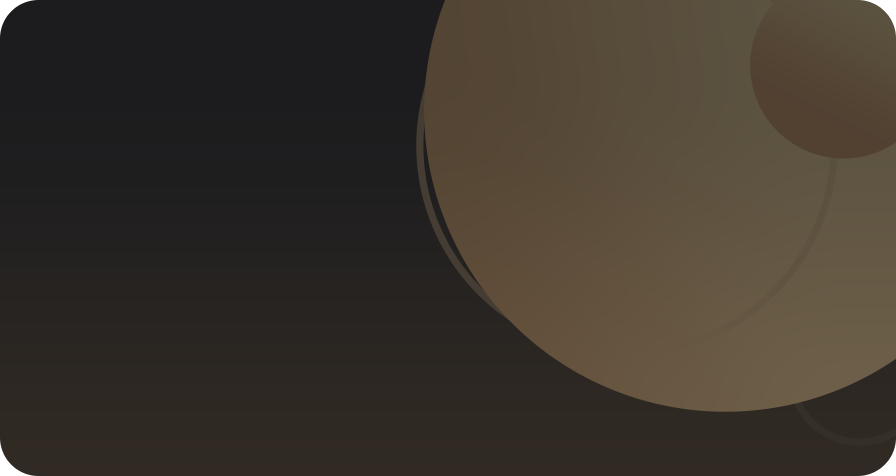
Give the GLSL for this background, as a WebGL 1 fragment shader.

```glsl
precision highp float;
// Dark rounded card with a large bronze disc, a small disc and two thin rings.

uniform vec2 u_resolution;

// Circles: centre x, centre y, radius, in canvas heights from the lower left
#define BIG_DISC vec3(1.524, 0.768, 0.633)
#define SMALL_DISC vec3(1.772, 0.863, 0.196)
#define LARGE_RING vec3(1.317, 0.694, 0.435)
#define LITTLE_RING vec3(1.806, 0.214, 0.143)
#define RING_HALF_WIDTH 0.0075
#define CORNER_RADIUS 0.081

float circleDistance(vec2 p, vec3 circle) {
  return length(p - circle.xy) - circle.z;
}

float ringDistance(vec2 p, vec3 circle) {
  return abs(circleDistance(p, circle)) - RING_HALF_WIDTH;
}

float cardDistance(vec2 p, vec2 size) {
  vec2 q = abs(p - 0.5 * size) - 0.5 * size + CORNER_RADIUS;
  return length(max(q, 0.0)) + min(max(q.x, q.y), 0.0) - CORNER_RADIUS;
}

// Antialiased coverage, one device pixel wide
float cover(float d) {
  return clamp(0.5 - d * u_resolution.y, 0.0, 1.0);
}

vec3 backdrop(float y) {
  vec3 charcoal = vec3(0.110, 0.110, 0.118);
  vec3 umber = vec3(0.196, 0.169, 0.141);
  return mix(umber, charcoal, smoothstep(-0.12, 0.85, y));
}

// Brown at the left, olive at the right, lighter toward the bottom
vec3 bigDiscColor(vec2 p) {
  vec3 brown = vec3(0.325, 0.266, 0.200);
  vec3 olive = vec3(0.358, 0.322, 0.252);
  vec3 warmLift = vec3(0.070, 0.050, 0.032);
  float across = smoothstep(0.88, 1.75, p.x + 0.15 * (p.y - 0.6));
  float down = smoothstep(0.85, 0.10, p.y);
  return mix(brown, olive, across) + warmLift * down;
}

vec3 smallDiscColor(vec2 p) {
  vec3 russet = vec3(0.322, 0.256, 0.194);
  vec3 olive = vec3(0.355, 0.318, 0.247);
  float diagonal = dot(p - SMALL_DISC.xy, vec2(0.45, 0.89));
  return mix(russet, olive, smoothstep(-0.12, 0.15, diagonal));
}

void main() {
  vec2 p = gl_FragCoord.xy / u_resolution.y;
  vec2 size = vec2(u_resolution.x / u_resolution.y, 1.0);
  float largeRing = cover(ringDistance(p, LARGE_RING));

  // Rings behind the big disc
  vec3 color = backdrop(p.y);
  color = mix(color, vec3(0.270, 0.240, 0.200), largeRing);
  color = mix(color, vec3(0.208, 0.188, 0.153),
              cover(ringDistance(p, LITTLE_RING)));

  // Big disc, with the ring showing faintly through its right side
  vec3 bronze = bigDiscColor(p);
  float ghost = 0.06 * largeRing * smoothstep(1.35, 1.70, p.x);
  bronze *= 1.0 - ghost;
  color = mix(color, bronze, cover(circleDistance(p, BIG_DISC)));

  // Small disc on top
  color = mix(color, smallDiscColor(p), cover(circleDistance(p, SMALL_DISC)));

  // Rounded card on white
  color = mix(vec3(1.0), color, cover(cardDistance(p, size)));
  gl_FragColor = vec4(color, 1.0);
}
```
